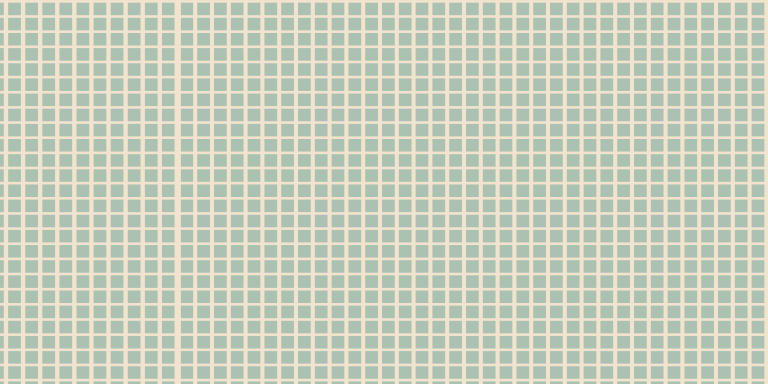
Give the GLSL for this pattern, as a Shadertoy shader.

```glsl
// Draws a sage checked cloth: a fine cream grid with one wider seam line on the left.

// Distance to the nearest line of a set with the given pitch through origin
float lineDistance(float x, float origin, float pitch) {
    return abs(fract((x - origin) / pitch + 0.5) - 0.5) * pitch;
}

// Smoothed coverage of a line of the given width
float lineCoverage(float dist, float width, float pixel) {
    return clamp(0.5 + (0.5 * width - dist) / pixel, 0.0, 1.0);
}

void mainImage(out vec4 fragColor, in vec2 fragCoord) {
    // Canvas height is one unit
    vec2 p = fragCoord / iResolution.y;
    float pixel = 1.0 / iResolution.y;
    float seamX = 0.4628;

    // Upright lines: slightly looser weave left of the seam
    float looseLines = lineCoverage(lineDistance(p.x, 0.0156, 0.0445), 0.0113, pixel);
    float tightLines = lineCoverage(lineDistance(p.x, 0.7708, 0.04375), 0.0106, pixel);
    float upright = p.x < seamX - 0.015 ? looseLines : tightLines;
    upright = max(upright, lineCoverage(abs(p.x - seamX), 0.0165, pixel));

    // Level lines: thinner and closer together
    float level = lineCoverage(lineDistance(p.y, 0.0102, 0.03945), 0.0068, pixel);

    // Cream lines over the sage ground
    float cream = 1.0 - (1.0 - upright) * (1.0 - level);
    vec3 color = mix(vec3(0.67, 0.76, 0.70), vec3(0.95, 0.89, 0.81), cream);
    fragColor = vec4(color, 1.0);
}
```
